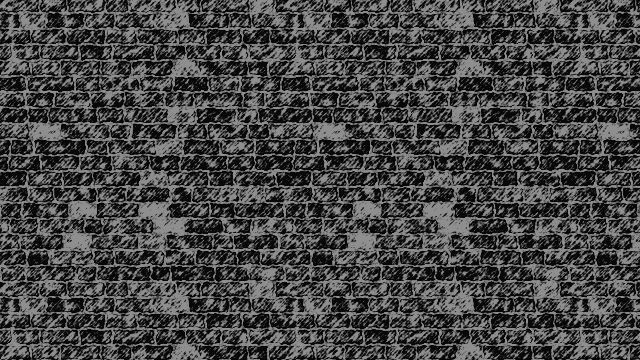
Reproduce this texture procedurally as a WebGL 2 fragment shader.

```glsl
#version 300 es
precision highp float;
// Tiling wall of old bricks drawn in grey ink with diagonal hatching.
uniform vec2 u_resolution;
out vec4 fragColor;

const float ROWS = 18.0;         // brick rows per square tile; one row is one unit
const float BRICKS = 8.0;        // bricks along each row of a tile
const float TILES_ACROSS = 2.25;

float hash(vec2 p) {
  return fract(sin(dot(p, vec2(127.1, 311.7))) * 43758.55);
}

// Distance to the nearest scattered point, wrapping after the given period.
float cellNoise(vec2 p, vec2 period) {
  vec2 cell = floor(p);
  float nearest = 2.0;
  for (int j = -1; j <= 1; j++) {
    for (int i = -1; i <= 1; i++) {
      vec2 id = cell + vec2(i, j);
      vec2 key = mod(id, period);
      vec2 point = id + vec2(hash(key), hash(key + 41.3));
      nearest = min(nearest, distance(p, point));
    }
  }
  return nearest;
}

// Left edge of brick k: long and short bricks alternate, with some jitter.
float brickEdge(float k, float row) {
  float jitter = hash(vec2(mod(k, BRICKS), row)) - 0.5;
  return k * ROWS / BRICKS + 0.55 * mod(k, 2.0) + 0.75 * jitter;
}

// Hand-drawn wobble from layered sines that close over one tile.
vec2 wobble(vec2 p) {
  vec2 a = p * 6.2831853 / ROWS;
  return 0.035 * vec2(sin(19.0 * a.y + 5.0 * a.x), sin(11.0 * a.x + 3.0 * a.y))
       + 0.025 * vec2(sin(41.0 * a.y - 13.0 * a.x), sin(37.0 * a.x - 8.0 * a.y));
}

void main() {
  float unitsPerPixel = ROWS * TILES_ACROSS / u_resolution.x;
  vec2 p = gl_FragCoord.xy * unitsPerPixel + vec2(0.0, 0.04);
  vec2 q = p + wobble(p);

  // Find the brick in this row
  float rowIndex = floor(q.y);
  float row = mod(rowIndex, ROWS);
  float x = q.x + 1.2 * mod(row, 2.0) + 2.25 * hash(vec2(row, 7.0));
  float k = floor(x * BRICKS / ROWS);
  if (x < brickEdge(k, row)) k -= 1.0;
  else if (x >= brickEdge(k + 1.0, row)) k += 1.0;
  float left = brickEdge(k, row);
  float right = brickEdge(k + 1.0, row);
  vec2 brick = vec2(mod(k, BRICKS), row);

  // Rounded brick outline; depth grows from the joint inwards
  vec2 center = vec2(x - 0.5 * (left + right), q.y - rowIndex - 0.5);
  vec2 corner = abs(center) - vec2(0.5 * (right - left), 0.5) + 0.18;
  float depth = 0.18 - length(max(corner, 0.0)) - min(max(corner.x, corner.y), 0.0);

  // Hatching, blotches and grain
  float strokes = cellNoise(vec2(5.0 * (p.x - p.y), p.x + p.y), vec2(90.0, 18.0)) - 0.45;
  float blotch = cellNoise(p * 1.5 + 3.7, vec2(27.0)) - 0.45;
  float grain = cellNoise(p * 5.0, vec2(90.0)) - 0.45;

  // Each brick has its own tone; a few short ones are left almost blank
  float tone = 0.3 * (hash(brick + 17.0) - 0.5);
  float blank = step(0.84, hash(brick + 63.0)) * mod(k, 2.0);
  float face = tone + 0.38 * blank + 0.95 * strokes + 0.65 * blotch + 0.6 * grain;

  // Dark ragged rim, heavier along the lower and right sides
  float shade = smoothstep(0.25, 0.5, -center.y) + smoothstep(-0.3, 0.0, center.x - 0.5 * (right - left));
  float rimWidth = 0.13 + 0.06 * min(shade, 1.0) + 0.12 * grain;
  float rim = 1.0 - smoothstep(rimWidth - unitsPerPixel, rimWidth + unitsPerPixel, depth);
  face -= 0.42 * rim * (1.0 - 0.4 * blank);

  // Pale worn mortar
  float mortarWidth = 0.075 + 0.06 * blotch;
  float mortar = 1.0 - smoothstep(mortarWidth - 0.6 * unitsPerPixel, mortarWidth + 0.6 * unitsPerPixel, depth);
  float light = mix(face, 0.2 + 0.5 * grain + 0.3 * blotch, mortar);

  vec3 ink = vec3(0.03);
  vec3 paper = vec3(0.56);
  fragColor = vec4(mix(ink, paper, smoothstep(-0.32, 0.3, light)), 1.0);
}
```
